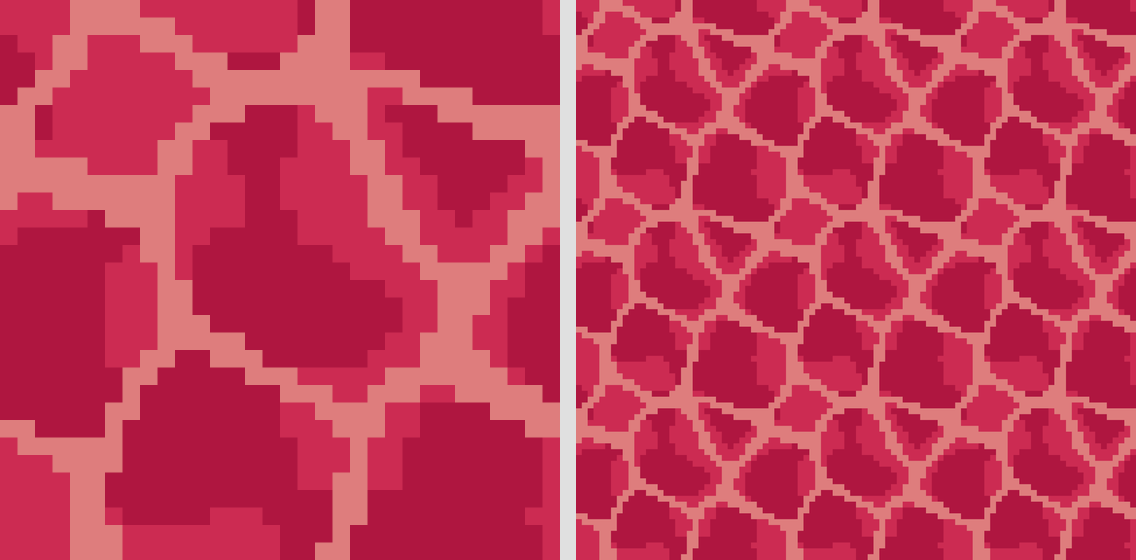
Left, the tile; right, the same tile 3 across and 3 down.
This pattern is drawn by a Shadertoy shader. Its source:

```glsl
// Blocky cobbles: crimson two-tone cells in pink mortar, on a coarse grid that tiles.

const vec3 DEEP_CRIMSON = vec3(0.685, 0.088, 0.25);
const vec3 ROSE_RED     = vec3(0.80, 0.17, 0.32);
const vec3 MORTAR_PINK  = vec3(0.87, 0.49, 0.49);

const float BLOCKS        = 32.0;   // square blocks along each side
const vec2  ORIGIN        = vec2(12.0, 12.0);  // shift in blocks: edges cross cells, not joints
const int   STONES        = 6;      // cells in one tile
const float STONE_JITTER  = 0.16;   // irregularity of the cell centres
const float SIZE_SPREAD   = 0.08;   // variation of the cell sizes
const float CORNER_ROUND  = 0.018;  // rounding where joints meet
const float JOINT_MIN     = 0.014;  // half width of the joints
const float JOINT_MAX     = 0.037;
const float WARP          = 0.06;   // bending of the joints
const float SHADE_NOISE   = 0.40;   // strength of the blotches
const float SHADE_LEVEL   = 0.066;  // higher gives less deep crimson
const int   LATTICE       = 5;      // noise periods along each side
const int   LEVELS        = LATTICE * LATTICE;

// Permutation hash: every level occurs exactly once per noise tile.
float hash(int i) {
    return (float((i * (5 * i + 7)) % LEVELS) + 0.5) / float(LEVELS);
}

float latticeValue(vec2 corner) {
    ivec2 c = ivec2(mod(corner + 0.5, float(LATTICE)));
    return hash(c.x + LATTICE * c.y);
}

// Value noise that wraps over the unit square.
float noise(vec2 p) {
    p *= float(LATTICE);
    vec2 c = floor(p);
    vec2 f = smoothstep(0.0, 1.0, p - c);
    vec2 e = vec2(1.0, 0.0);
    return mix(mix(latticeValue(c), latticeValue(c + e.xy), f.x),
               mix(latticeValue(c + e.yx), latticeValue(c + e.xx), f.x), f.y);
}

// Shortest wrapped offset to a cell centre, and its weighted squared distance.
vec3 toStone(vec2 p, int i) {
    vec2 centre = vec2((float(i) + 0.5) / float(STONES), fract(float(i) * 0.382));
    centre += STONE_JITTER * (0.5 - vec2(hash(i), hash(i + 11)));
    vec2 d = centre - p;
    d -= floor(d + 0.5);
    return vec3(d, dot(d, d) - SIZE_SPREAD * hash(i + 5));
}

// Distance to the border of the enclosing cell, with rounded corners.
float borderDistance(vec2 p) {
    vec3 nearest = vec3(0.0, 0.0, 9.0);
    int own = 0;
    for (int i = 0; i < STONES; i++) {
        vec3 s = toStone(p, i);
        if (s.z < nearest.z) { nearest = s; own = i; }
    }
    float sum = 0.0;
    for (int i = 0; i < STONES; i++) {
        if (i == own) continue;
        vec3 s = toStone(p, i);
        float border = 0.5 * (s.z - nearest.z) / length(s.xy - nearest.xy);
        sum += exp(-border / CORNER_ROUND);
    }
    return -CORNER_ROUND * log(sum);
}

// Flat colour of one block; wrapping the index keeps opposite edges identical.
vec3 blockColour(vec2 block) {
    vec2 p = (mod(block + ORIGIN, BLOCKS) + 0.5) / BLOCKS;
    vec2 bend = vec2(noise(p + vec2(0.13, 0.57)), noise(p + vec2(0.71, 0.29))) - 0.5;
    float border = borderDistance(p + WARP * bend);
    float joint = mix(JOINT_MIN, JOINT_MAX, noise(p + vec2(0.37, 0.83)));
    if (border < joint) return MORTAR_PINK;
    float shade = border + SHADE_NOISE * (noise(p) - 0.5);
    return shade > SHADE_LEVEL ? DEEP_CRIMSON : ROSE_RED;
}

void mainImage(out vec4 fragColor, in vec2 fragCoord) {
    vec2 g = fragCoord / iResolution.xy * BLOCKS - 0.5;
    vec2 b = floor(g);

    // Blend neighbouring blocks only across the width of one screen pixel.
    vec2 w = clamp((g - b - 0.5) * iResolution.xy / BLOCKS + 0.5, 0.0, 1.0);
    vec2 e = vec2(1.0, 0.0);
    vec3 low  = mix(blockColour(b), blockColour(b + e.xy), w.x);
    vec3 high = mix(blockColour(b + e.yx), blockColour(b + e.xx), w.x);
    fragColor = vec4(mix(low, high, w.y), 1.0);
}
```
